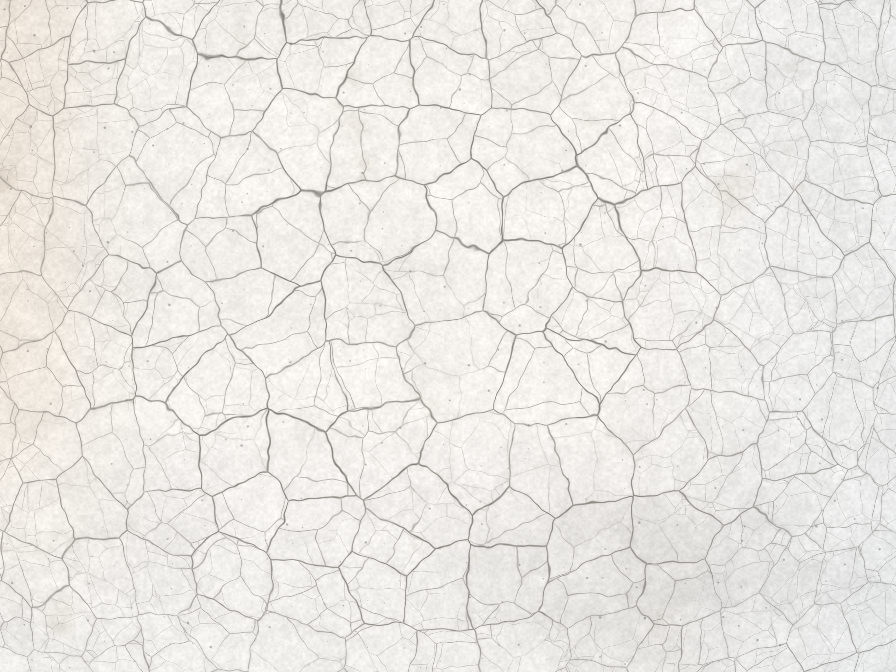
A Shadertoy shader for this texture:

```glsl
// Pale weathered plaster split into plates by a nested network of fine cracks.

float hash(vec2 p) {
    vec3 q = fract(p.xyx * 0.1031);
    q += dot(q, q.yzx + 33.33);
    return fract((q.x + q.y) * q.z);
}

vec2 hash2(vec2 p) {
    return vec2(hash(p), hash(p + 71.7));
}

float noise(vec2 p) {
    vec2 i = floor(p), f = fract(p);
    f = f * f * (3.0 - 2.0 * f);
    return mix(mix(hash(i), hash(i + vec2(1, 0)), f.x),
               mix(hash(i + vec2(0, 1)), hash(i + vec2(1, 1)), f.x), f.y);
}

float fbm(vec2 p) {
    float sum = 0.0, amp = 0.5;
    for (int i = 0; i < 5; i++) {
        sum += amp * noise(p);
        p = mat2(1.6, 1.2, -1.2, 1.6) * p + 7.3;
        amp *= 0.5;
    }
    return sum;
}

vec2 wobble(vec2 p, float scale) {
    return vec2(noise(p * scale), noise(p * scale + 31.0)) - 0.5;
}

// Voronoi plates: x = distance to the nearest border, yz = plate id
vec3 plates(vec2 p) {
    vec2 cell = floor(p), nearest = vec2(0), id = vec2(0);
    float best = 9.0;
    for (int j = -1; j <= 1; j++)
    for (int i = -1; i <= 1; i++) {
        vec2 c = cell + vec2(i, j);
        vec2 r = c + 0.1 + 0.8 * hash2(c) - p;
        if (dot(r, r) < best) { best = dot(r, r); nearest = r; id = c; }
    }
    float border = 9.0;
    for (int j = -2; j <= 2; j++)
    for (int i = -2; i <= 2; i++) {
        vec2 c = id + vec2(i, j);
        vec2 r = c + 0.1 + 0.8 * hash2(c) - p;
        vec2 d = r - nearest;
        if (dot(d, d) > 0.0001) border = min(border, dot(0.5 * (nearest + r), normalize(d)));
    }
    return vec3(border, id);
}

float crackLine(float d, float halfWidth) {
    float soft = 0.75 / iResolution.y;
    return 1.0 - smoothstep(halfWidth - soft, halfWidth + soft, d);
}

void mainImage(out vec4 fragColor, in vec2 fragCoord) {
    vec2 p = fragCoord / iResolution.y;

    // Plates shrink towards the rim, and the cracks wander
    vec2 c = p - vec2(0.6, 0.58);
    vec2 q = c * (1.0 + 0.35 * dot(c, c)) + 3.0;
    q += 0.024 * wobble(p, 9.0) + 0.011 * wobble(p, 32.0) + 0.005 * wobble(p, 85.0);

    // Each finer level is shifted per parent plate, so its cracks end there
    vec3 big = plates(q * 8.6);
    vec3 mid = plates(q * 10.5 + 40.0 * hash2(big.yz));
    vec3 small = plates(q * 15.0 + 40.0 * hash2(mid.yz + 9.0 * big.yz));
    float bigDist = big.x / 8.6, midDist = mid.x / 10.5, smallDist = small.x / 15.0;

    // Plaster tone: warm left, cool right, grey smudge low on the right
    vec3 color = vec3(0.957, 0.947, 0.930);
    color -= vec3(0.025, 0.045, 0.07) * smoothstep(0.26, 0.0, p.x) * smoothstep(0.0, 0.5, p.y);
    color -= vec3(0.032, 0.02, 0.006) * smoothstep(0.9, 1.35, p.x);
    color -= vec3(0.012, 0.009, 0.006) * smoothstep(0.45, 0.0, p.y);
    vec2 smudge = (p - vec2(1.0, 0.14)) * vec2(3.5, 7.0);
    color -= 0.10 * exp(-dot(smudge, smudge)) * fbm(p * 14.0);

    // Mottling, tone of each plate and fine grain
    color += 0.045 * (fbm(p * 5.0) - 0.5);
    color += 0.065 * (fbm(p * 45.0 + 11.0) - 0.5);
    color += 0.010 * (hash(big.yz + 5.0) - 0.5) + 0.010 * (hash(mid.yz + 3.0) - 0.5);
    color += 0.045 * (noise(p * 190.0) - 0.5) + 0.045 * (noise(p * 370.0) - 0.5);
    color -= vec3(0.03, 0.04, 0.05) * smoothstep(0.66, 0.85, fbm(p * 11.0 + 23.0));

    // Scattered pits
    vec2 pitCell = floor(p * 34.0);
    vec2 pitPos = 0.2 + 0.6 * hash2(pitCell + 19.0);
    float pitSize = 0.0004 + 0.0014 * pow(hash(pitCell + 4.0), 3.0);
    float pitDist = length(fract(p * 34.0) - pitPos) / 34.0 + 0.0012 * (noise(p * 300.0) - 0.5);
    color *= 1.0 - 0.25 * crackLine(pitDist, pitSize) * step(0.62, hash(pitCell + 47.0));

    // Soft shade beside the cracks, then the cracks themselves
    float rim = smoothstep(0.3, 0.75, length(c));
    float wear = smoothstep(0.2, 0.7, noise(p * 9.0 + 13.0));
    float bigInk = crackLine(bigDist, 0.0007 + 0.0004 * wear) * mix(0.72, 0.95, wear) * (1.0 - 0.35 * rim);
    float midFade = smoothstep(0.25, 0.55, noise(p * 9.0 + 61.0));
    float midInk = crackLine(midDist, 0.0006) * mix(0.2, 0.62, midFade);
    float smallFade = smoothstep(0.42, 0.7, noise(p * 7.0 + 91.0) + 0.25 * rim);
    float smallInk = crackLine(smallDist, 0.0004) * 0.42 * smallFade;
    color -= 0.055 * exp(-bigDist / 0.0022) + 0.025 * exp(-midDist / 0.002);
    float ink = max(bigInk, max(midInk, smallInk)) * (0.8 + 0.4 * noise(p * 130.0 + 5.0));
    color = mix(color, vec3(0.53, 0.515, 0.49), min(ink, 1.0));

    fragColor = vec4(clamp(color, 0.0, 1.0), 1.0);
}
```
